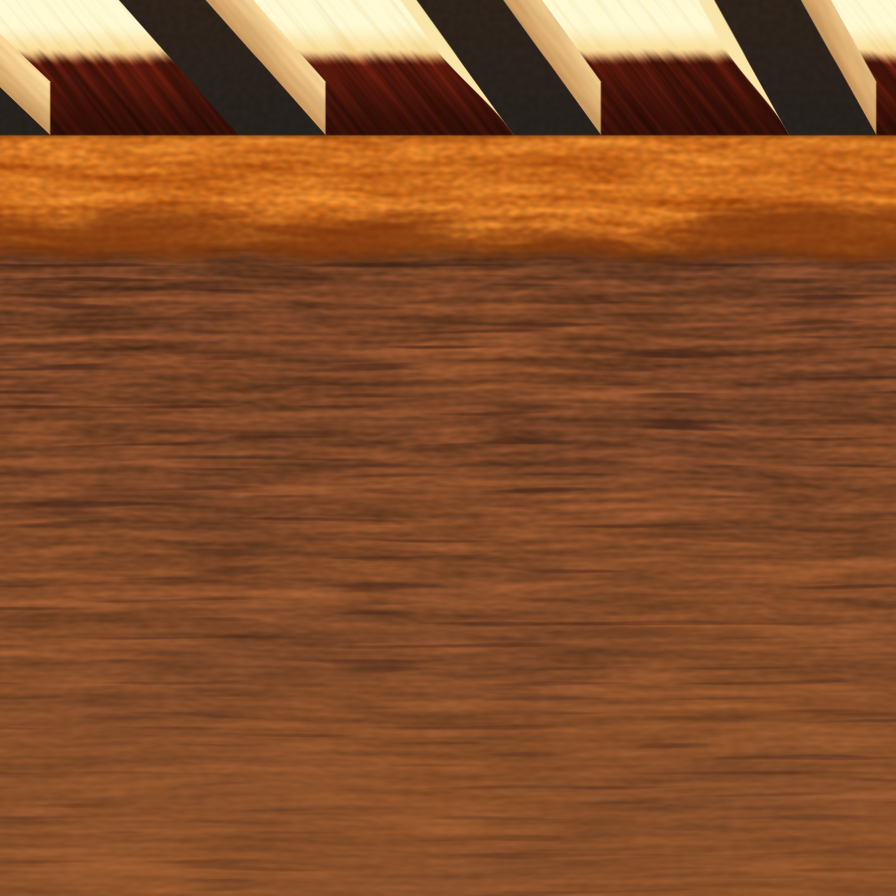
This texture is drawn by a Shadertoy shader. Its source:

```glsl
vec2 randomGradient(vec2 cell) {
    vec2 q = fract(cell * vec2(0.1031, 0.1137));
    q += dot(q, q.yx + 33.33);
    float angle = 6.2832 * fract((q.x + q.y) * q.x * 7.31);
    return vec2(cos(angle), sin(angle));
}

float gradientNoise(vec2 p) {
    vec2 cell = floor(p), f = fract(p);
    vec2 w = f * f * f * (f * (f * 6.0 - 15.0) + 10.0);
    float a = dot(randomGradient(cell), f);
    float b = dot(randomGradient(cell + vec2(1, 0)), f - vec2(1, 0));
    float c = dot(randomGradient(cell + vec2(0, 1)), f - vec2(0, 1));
    float d = dot(randomGradient(cell + vec2(1, 1)), f - vec2(1, 1));
    return 1.4 * mix(mix(a, b, w.x), mix(c, d, w.x), w.y);
}

// Long horizontal fibres at several scales, bent by a slow wave
float woodGrain(vec2 p) {
    p.y += 0.006 * gradientNoise(p * vec2(3.0, 5.0) + 11.0);
    return 0.30 * gradientNoise(p * vec2(2.5, 38.0) + 3.0)
         + 0.42 * gradientNoise(p * vec2(5.0, 88.0) + 17.0)
         + 0.34 * gradientNoise(p * vec2(13.0, 165.0) + 41.0)
         + 0.20 * gradientNoise(p * vec2(65.0, 210.0) + 73.0);
}

vec3 panelColor(vec2 p) {
    float depth = smoothstep(0.0, 0.72, p.y);
    vec3 color = mix(vec3(0.54, 0.315, 0.165), vec3(0.47, 0.265, 0.15), depth);
    float grain = woodGrain(p);
    color *= 1.0 + mix(0.25, 0.60, depth) * grain;

    // Sparse dark pores
    float pore = gradientNoise(p * vec2(6.0, 120.0) + 91.0);
    color = mix(color, vec3(0.25, 0.13, 0.09), mix(0.25, 0.6, depth) * smoothstep(0.25, 0.7, pore));
    return color + vec3(0.035, 0.018, 0.0) * gradientNoise(p * vec2(3.0, 9.0));
}

vec3 railColor(vec2 p) {
    float grain = woodGrain(p * vec2(1.4, 0.8) + 5.0);
    vec3 color = mix(vec3(0.67, 0.30, 0.05), vec3(0.91, 0.54, 0.18), clamp(0.55 + 0.9 * grain, 0.0, 1.0));
    color *= 1.0 + 0.10 * gradientNoise(p * vec2(90.0, 150.0));

    // Burnt patches along the lower edge
    float patches = gradientNoise(p * vec2(6.0, 14.0) + 29.0) + 0.5 * grain;
    float burn = smoothstep(0.775, 0.725, p.y + 0.035 * patches);
    color = mix(color, vec3(0.45, 0.19, 0.05), 0.72 * burn);
    return color * mix(0.8, 1.0, smoothstep(0.849, 0.842, p.y));
}

vec3 backdropColor(vec2 p, float blur) {
    vec2 slanted = vec2(p.x + 0.78 * p.y, p.y);
    float streak = gradientNoise(slanted * vec2(95.0, 7.0)) + 0.5 * gradientNoise(slanted * vec2(210.0, 12.0));
    vec3 shade = vec3(0.27, 0.075, 0.035) * (1.0 + 0.4 * streak);
    shade *= mix(0.75, 1.2, smoothstep(0.85, 0.93, p.y));
    vec3 light = mix(vec3(0.98, 0.87, 0.61), vec3(1.0, 0.98, 0.83), smoothstep(0.94, 0.975, p.y));
    light -= vec3(0.03, 0.07, 0.11) * max(streak, 0.0);
    float lit = smoothstep(0.928 - blur, 0.944 + blur, p.y + 0.003 * streak);
    vec3 color = mix(shade, light, lit);
    return color + vec3(0.20, 0.07, 0.0) * lit * (1.0 - lit);
}

void mainImage(out vec4 fragColor, in vec2 fragCoord) {
    vec2 p = fragCoord / iResolution.xy;
    float blur = 1.2 / iResolution.y;
    vec3 color = backdropColor(p, blur);

    // Leaning slats: bright rim, pale side, then dark front
    for (int i = 0; i < 4; i++) {
        float index = float(i);
        float slope = 1.05 - 0.165 * index;
        float foot = 0.056 + 0.3073 * index;
        float frontRight = foot - slope * (p.y - 0.849);
        float frontLeft = frontRight - 0.097;
        float sideRight = foot - slope * max(p.y - 0.909, 0.0);

        float rimWidth = 0.018 * smoothstep(0.855, 0.95, p.y) * step(1.5, index);
        float rim = smoothstep(-blur, blur, p.x - frontLeft + rimWidth)
                  * smoothstep(blur, -blur, p.x - frontLeft);
        color = mix(color, vec3(0.98, 0.90, 0.66), rim * step(1.5, index));

        float side = smoothstep(-blur, blur, p.x - frontRight)
                   * smoothstep(blur, -blur, p.x - sideRight);
        float across = clamp((p.x - frontRight) / 0.05, 0.0, 1.0);
        vec3 sideColor = mix(vec3(0.79, 0.59, 0.36), vec3(0.97, 0.83, 0.59), across);
        sideColor *= 1.0 + 0.06 * gradientNoise(vec2(p.x + slope * p.y, p.y) * vec2(120.0, 20.0));
        color = mix(color, sideColor, side);

        float front = smoothstep(-blur, blur, p.x - frontLeft)
                    * smoothstep(blur, -blur, p.x - frontRight);
        vec3 frontColor = mix(vec3(0.15, 0.13, 0.115), vec3(0.18, 0.135, 0.10), smoothstep(0.85, 1.0, p.y));
        frontColor *= 1.0 + 0.08 * gradientNoise(p * 130.0);
        color = mix(color, frontColor, front);
    }

    // Polished rail above the broad panel
    color = mix(color, railColor(p), smoothstep(0.849 + blur, 0.849 - blur, p.y));
    float seam = 0.714 + 0.008 * gradientNoise(p * vec2(9.0, 4.0)) + 0.004 * gradientNoise(p * vec2(60.0, 40.0));
    color = mix(color, panelColor(p), smoothstep(seam + 0.009, seam - 0.009, p.y));
    color *= 1.0 - 0.14 * exp(-pow((p.y - seam) / 0.012, 2.0));

    fragColor = vec4(clamp(color, 0.0, 1.0), 1.0);
}
```
